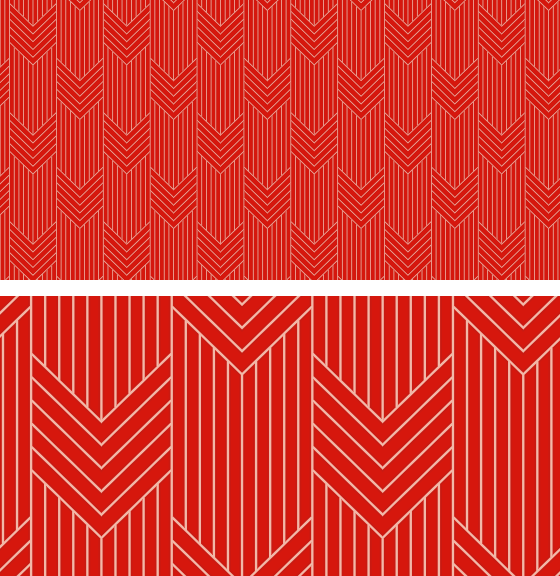
Top, the full canvas; bottom, a detail of the centre.
A WebGL 1 fragment shader for this pattern:

```glsl
precision highp float;

uniform vec2 u_resolution;

// Lengths are fractions of the canvas height.
const float COLUMN_WIDTH = 0.1674;
const float COLUMN_START = 0.0341;
const float PERIOD = 0.3893;        // vertical distance between chevrons
const float TIP_HEIGHT = 0.768;     // lowest point of a chevron in an even column
const float BAND_HEIGHT = 0.1385;   // vertical thickness of a chevron
const float BAND_GAPS = 5.0;        // spaces between the lines of a chevron
const float RIBS = 10.0;            // vertical stripes per column
const float SLOPE = 0.97;
const float LINE_HALF = 0.0014;
const float SHADE_HALF = 0.0036;

const vec3 GROUND = vec3(0.84, 0.09, 0.05);
const vec3 SHADE = vec3(0.79, 0.10, 0.07);
const vec3 LINE = vec3(0.95, 0.72, 0.66);

// Share of a pixel-wide box covered by a line at the given distance.
float lineCoverage(float dist, float halfWidth, float pixel) {
  float near = max(dist - halfWidth, -0.5 * pixel);
  float far = min(dist + halfWidth, 0.5 * pixel);
  return clamp((far - near) / pixel, 0.0, 1.0);
}

void main() {
  float pixel = 1.0 / u_resolution.y;
  vec2 p = gl_FragCoord.xy * pixel;

  // Column cell, with x measured from the column centre.
  float columnPos = (p.x - COLUMN_START) / COLUMN_WIDTH;
  float column = floor(columnPos);
  float x = (columnPos - column - 0.5) * COLUMN_WIDTH;
  float stagger = mod(column, 2.0) * 0.5 * PERIOD;

  // Height above the lower outline of the nearest chevron.
  float margin = 0.5 * (PERIOD - BAND_HEIGHT);
  float rise = p.y - TIP_HEIGHT - stagger - SLOPE * abs(x);
  rise = mod(rise + margin, PERIOD) - margin;

  // Chevron lines, including both outlines.
  float slant = sqrt(1.0 + SLOPE * SLOPE);
  float gap = BAND_HEIGHT / BAND_GAPS;
  float nearest = clamp(floor(rise / gap + 0.5), 0.0, BAND_GAPS);
  float chevronDist = abs(rise - nearest * gap) / slant;

  // Vertical ribs run between chevrons; column edges run throughout.
  float ribWidth = COLUMN_WIDTH / RIBS;
  float ribDist = abs(fract(x / ribWidth + 0.5) - 0.5) * ribWidth;
  float edgeDist = 0.5 * COLUMN_WIDTH - abs(x);
  float bandDist = (abs(rise - 0.5 * BAND_HEIGHT) - 0.5 * BAND_HEIGHT) / slant;
  float outside = clamp(bandDist / pixel + 0.5, 0.0, 1.0);

  float fixedDist = min(chevronDist, edgeDist);
  float line = max(lineCoverage(fixedDist, LINE_HALF, pixel),
                   lineCoverage(ribDist, LINE_HALF, pixel) * outside);
  float shade = max(lineCoverage(fixedDist, SHADE_HALF, pixel),
                    lineCoverage(ribDist, SHADE_HALF, pixel) * outside);

  vec3 color = mix(GROUND, SHADE, shade);
  color = mix(color, LINE, line);
  gl_FragColor = vec4(color, 1.0);
}
```
